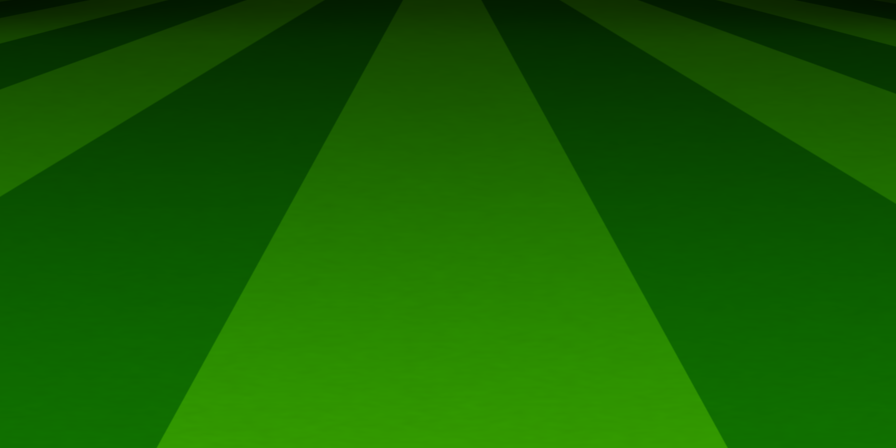
This background is drawn by a Shadertoy shader. Its source:

```glsl
const vec2 VANISHING_POINT = vec2(0.987, 1.159);
const float STRIPE_SLOPE = 1.1;

vec2 hashGradient(vec2 cell) {
    vec2 h = vec2(dot(cell, vec2(127.1, 311.7)), dot(cell, vec2(269.5, 183.3)));
    return 2.0 * fract(sin(h) * 43758.5) - 1.0;
}

float gradientNoise(vec2 p) {
    vec2 cell = floor(p);
    vec2 f = fract(p);
    vec2 u = f * f * f * (f * (f * 6.0 - 15.0) + 10.0);
    float a = dot(hashGradient(cell), f);
    float b = dot(hashGradient(cell + vec2(1, 0)), f - vec2(1, 0));
    float c = dot(hashGradient(cell + vec2(0, 1)), f - vec2(0, 1));
    float d = dot(hashGradient(cell + vec2(1, 1)), f - vec2(1, 1));
    return mix(mix(a, b, u.x), mix(c, d, u.x), u.y);
}

// Quadratic blend from the near colour to the far colour
vec3 depthGradient(vec3 near, vec3 middle, vec3 far, float t) {
    return mix(mix(near, middle, t), mix(middle, far, t), t);
}

// 1 on light stripes, 0 on dark ones, fanning out from a point
float stripeMask(vec2 p, vec2 origin, float slope) {
    float k = (p.x - origin.x) / ((origin.y - p.y) * slope);
    float fromLightCentre = abs(mod(k + 1.0, 2.0) - 1.0);
    float blur = 0.8 * fwidth(k);
    return 1.0 - smoothstep(0.5 - blur, 0.5 + blur, fromLightCentre);
}

// Fine horizontal blades with broader, fainter patches
float grassGrain(vec2 p) {
    float blades = gradientNoise(p * vec2(28.0, 110.0));
    float patches = gradientNoise(p * vec2(9.0, 32.0) + 17.0);
    return 0.6 * blades + 0.4 * patches;
}

void mainImage(out vec4 fragColor, in vec2 fragCoord) {
    vec2 p = fragCoord / iResolution.y;
    float depth = p.y;

    // Mown stripes, darkening with distance
    vec3 lightGrass = depthGradient(vec3(0.20, 0.60, 0.0),
        vec3(0.125, 0.51, 0.0), vec3(0.075, 0.23, 0.0), depth);
    vec3 darkGrass = depthGradient(vec3(0.065, 0.44, 0.0),
        vec3(0.04, 0.375, 0.0), vec3(0.012, 0.135, 0.0), depth);
    float light = stripeMask(p, VANISHING_POINT, STRIPE_SLOPE);
    vec3 color = mix(darkGrass, lightGrass, light);

    // Shade along the far edge, deeper toward the corners
    float side = abs(p.x - VANISHING_POINT.x);
    color *= 1.0 - (0.15 + 0.35 * side * side) * smoothstep(0.9, 1.0, depth);

    // Turf texture
    color *= 1.0 + 0.05 * grassGrain(p);
    fragColor = vec4(color, 1.0);
}
```
